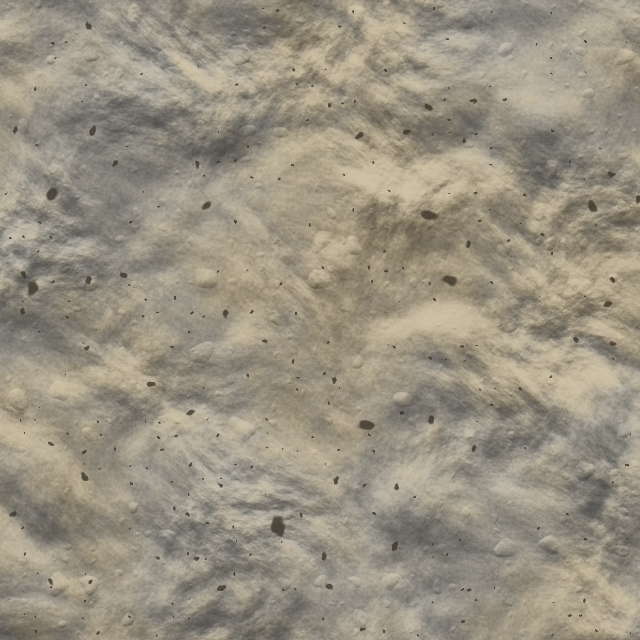
This texture is drawn by a Shadertoy shader. Its source:

```glsl
// Weathered sandy limestone: lumpy eroded relief lit from above, ochre dust, crumbs and pits.

const vec3 STONE = vec3(0.603, 0.575, 0.520);    // mid tone
const vec3 TONE_STEP = vec3(0.100, 0.098, 0.092); // colour change per unit of shade
const vec3 OCHRE = vec3(0.022, 0.002, -0.040);
const vec3 COOL_GREY = vec3(-0.016, 0.000, 0.022);
const vec3 PIT_COLOR = vec3(0.24, 0.21, 0.17);
const vec2 LIGHT_DIR = vec2(-0.22, 0.975);
const float BASE_SCALE = 3.2;     // large lumps across the canvas
const float OCTAVE_GAIN = 0.43;
const float FINE_STEP = 0.002;    // slope sampling distances
const float BROAD_STEP = 0.020;
const float FINE_RELIEF = 0.55;
const float BROAD_RELIEF = 0.52;
const float GRAIN = 0.45;

float hash(vec2 p) {
    return fract(sin(dot(p, vec2(127.1, 311.7))) * 43758.5453);
}

vec2 randomDir(vec2 cell) {
    float angle = 6.28318 * hash(cell);
    return vec2(cos(angle), sin(angle));
}

// Gradient noise, roughly -0.7 to 0.7
float noise(vec2 p) {
    vec2 i = floor(p), f = fract(p);
    vec2 u = f * f * f * (f * (f * 6.0 - 15.0) + 10.0);
    vec2 e = vec2(1.0, 0.0);
    float a = dot(randomDir(i), f);
    float b = dot(randomDir(i + e), f - e);
    float c = dot(randomDir(i + e.yx), f - e.yx);
    float d = dot(randomDir(i + 1.0), f - 1.0);
    return mix(mix(a, b, u.x), mix(c, d, u.x), u.y);
}

// Small rounded crumbs, each kept inside its grid cell
float crumbs(vec2 p, float cells, float share) {
    vec2 q = p * cells + 0.25 * vec2(noise(p * cells * 1.7), noise(p * cells * 1.7 + 31.0));
    vec2 id = floor(q);
    vec2 center = 0.35 + 0.3 * vec2(hash(id + 3.1), hash(id + 7.7));
    float radius = mix(0.12, 0.32, hash(id + 5.3));
    float d = length(fract(q) - center) / radius;
    float dome = max(1.0 - d * d, 0.0);
    return step(hash(id + 11.9), share) * dome * radius / cells;
}

// Height: creased billows for the lumps, then rotated rough octaves
float height(vec2 p) {
    float crumble = smoothstep(-0.25, 0.35, noise(p * 4.0 + 17.0));
    vec2 warp = vec2(noise(p * 5.0 + 41.0), noise(p * 5.0 + 73.0));
    vec2 q = mat2(0.77, -0.64, 0.64, 0.77) * p;
    q = (q * vec2(1.15, 0.9) + 0.055 * warp) * BASE_SCALE + 9.0;
    float amp = 1.0 / BASE_SCALE;
    float h = 0.0;
    for (int i = 0; i < 7; i++) {
        float n = noise(q);
        float billow = sqrt(n * n + 0.002);
        float rough = i < 2 ? 1.0 : mix(0.55, 1.35, crumble);
        h += amp * rough * (i < 3 ? mix(n, billow, 0.7) : n);
        q = mat2(1.6, 1.2, -1.2, 1.6) * q + 13.7;
        amp *= OCTAVE_GAIN;
    }
    h += 1.1 * crumbs(p, 17.0, 0.22) + 0.9 * crumbs(p + 2.3, 46.0, 0.22);
    return h;
}

// Ragged dark holes, fewer at the large size
float pits(vec2 p) {
    float cover = 0.0;
    for (int i = 0; i < 3; i++) {
        float cells = 8.0 * exp2(float(i) * 1.2);
        vec2 q = p * cells + 5.0 + float(i) * 19.0;
        vec2 id = floor(q);
        vec2 d = fract(q) - 0.3 - 0.4 * vec2(hash(id), hash(id + 2.7));
        vec2 axis = randomDir(id + 8.0);
        d = vec2(dot(d, axis), 1.7 * dot(d, vec2(-axis.y, axis.x)));
        float radius = mix(0.05, 0.14, hash(id + 4.4));
        float edge = length(d) - radius + 0.07 * noise(q * 9.0);
        cover = max(cover, step(hash(id + 6.6), 0.13) * smoothstep(0.03, -0.03, edge));
    }
    return cover;
}

void mainImage(out vec4 fragColor, in vec2 fragCoord) {
    vec2 p = fragCoord / iResolution.y;

    // Slopes facing the light, at two widths
    float h = height(p);
    float fine = (h - height(p + LIGHT_DIR * FINE_STEP)) / FINE_STEP;
    float broad = (h - height(p + LIGHT_DIR * BROAD_STEP)) / BROAD_STEP;

    // Stains and sandy grain
    float stain = noise(p * 2.6 + 55.0) + 0.5 * noise(p * 7.0 + 21.0) + 0.3 * noise(p * 23.0);
    float grain = noise(p * 150.0) + 0.8 * noise(p * 260.0 + 8.0);

    // Highlights roll off, shadows stay deep
    float shade = FINE_RELIEF * fine + BROAD_RELIEF * broad + 0.5 * stain + GRAIN * grain;
    shade = shade > 0.0 ? 1.9 * tanh(shade / 1.7) : -3.2 * tanh(-shade / 3.0);

    vec3 color = STONE + TONE_STEP * shade;
    float warmth = smoothstep(-0.6, 0.6, stain + 0.22 * broad + 0.25 * noise(p * 12.0 + 3.0));
    color += mix(COOL_GREY, OCHRE, warmth);
    color = mix(color, PIT_COLOR, 0.8 * pits(p));

    fragColor = vec4(clamp(color, 0.0, 1.0), 1.0);
}
```
